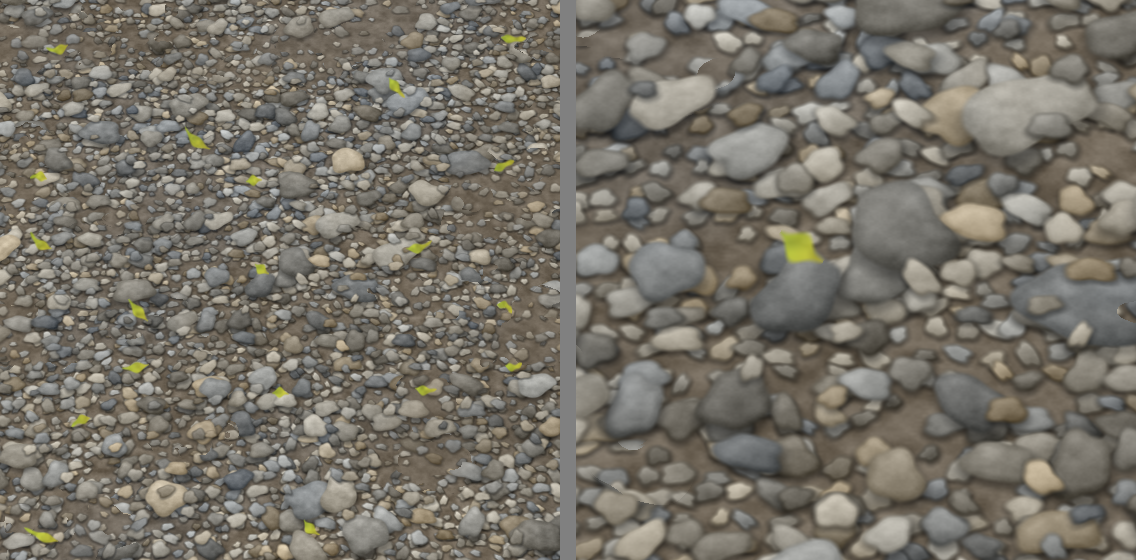
Left: the whole. Right: its middle third, enlarged.
Reproduce this texture procedurally as a WebGL 2 fragment shader.

```glsl
#version 300 es
precision highp float;
// Damp riverbank gravel: mixed pebbles on brown soil with a few yellow-green leaves.

uniform vec2 u_resolution;
out vec4 fragColor;

const vec3 SOIL = vec3(0.44, 0.40, 0.345);
const vec3 STONE_TINT = vec3(1.0, 0.965, 0.885);
const vec3 COOL_SHIFT = vec3(-0.035, -0.005, 0.04);
const vec3 WARM_SHIFT = vec3(0.035, 0.0, -0.05);
const vec3 LEAF = vec3(0.72, 0.75, 0.22);
const float STONE_DARK = 0.42;
const float STONE_LIGHT = 0.74;
const float SMALLEST_CELL = 0.021;
const float CELL_GROWTH = 1.62;
const int STONE_LAYERS = 4;
const float EDGE_SOFTNESS = 0.0026;
const float SHADOW = 0.34;
const float LEAF_CELLS = 5.0;
const float LEAF_CHANCE = 0.72;

float hash(vec2 p) {
    return fract(sin(dot(p, vec2(127.1, 311.7))) * 43758.5453);
}

vec2 hash2(vec2 p) {
    return vec2(hash(p), hash(p + 17.3));
}

float noise(vec2 p) {
    vec2 i = floor(p), f = fract(p);
    f = f * f * (3.0 - 2.0 * f);
    return mix(mix(hash(i), hash(i + vec2(1, 0)), f.x),
               mix(hash(i + vec2(0, 1)), hash(i + vec2(1, 1)), f.x), f.y);
}

float fbm(vec2 p) {
    float sum = 0.0, amp = 0.5;
    for (int i = 0; i < 4; i++) {
        sum += amp * noise(p);
        p = p * 2.03 + 11.7;
        amp *= 0.5;
    }
    return sum / 0.9375;
}

mat2 rotation(float a) {
    return mat2(cos(a), sin(a), -sin(a), cos(a));
}

// Rounded, slightly boxy and uneven pebble outline; negative inside.
float pebble(vec2 d, float radius, vec2 cell) {
    vec2 h = hash2(cell + 5.1);
    d = rotation((h.x - 0.5) * 2.6) * d;
    float stretch = mix(1.0, 1.32, h.y);
    d *= vec2(1.0 / stretch, stretch);
    float angle = atan(d.y, d.x);
    float wobble = 1.0 + 0.09 * sin(3.0 * angle + 6.28 * h.x)
                       + 0.05 * sin(5.0 * angle + 6.28 * h.y);
    float power = mix(2.0, 3.2, hash(cell + 8.7));
    vec2 a = pow(abs(d) + 1e-4, vec2(power));
    return pow(a.x + a.y, 1.0 / power) - radius * wobble;
}

// One pebble per chosen cell, painted from far to near.
vec3 addStones(vec3 col, vec2 ground, float size, float chance, float seed) {
    vec2 g = ground / size;
    vec2 home = floor(g);
    float soft = EDGE_SOFTNESS / size;
    float mottle = fbm(ground * 75.0 + seed) - 0.5;
    for (int y = 1; y >= -1; y--)
    for (int x = -1; x <= 1; x++) {
        vec2 cell = home + vec2(x, y);
        vec2 key = cell + seed;
        if (hash(key + 2.9) > chance) continue;
        vec2 d = g - cell - 0.5 - 0.6 * (hash2(key) - 0.5);
        float radius = mix(0.27, 0.49, hash(key + 31.7));
        float dist = pebble(d, radius, key);
        float below = pebble(d + vec2(-0.02, 0.09), radius, key);
        col *= 1.0 - SHADOW * (1.0 - smoothstep(-0.08, 0.10 + soft, below));

        float tone = mix(STONE_DARK, STONE_LIGHT, hash(key + 43.1));
        vec3 stone = tone * STONE_TINT;
        float hue = hash(key + 57.9);
        stone += COOL_SHIFT * smoothstep(0.45, 1.0, hue) + WARM_SHIFT * smoothstep(0.3, 0.0, hue);
        float light = 0.10 * clamp((d.y - 0.3 * d.x) / radius, -1.0, 1.0);
        float rim = 0.11 * smoothstep(-0.16, 0.02, dist);
        stone += light - rim + 0.19 * mottle;
        col = mix(col, stone, 1.0 - smoothstep(-soft, soft, dist));
    }
    return col;
}

// Narrow bent leaves lying on the gravel.
vec3 addLeaves(vec3 col, vec2 p) {
    vec2 home = floor(p * LEAF_CELLS);
    for (int y = -1; y <= 1; y++)
    for (int x = -1; x <= 1; x++) {
        vec2 cell = home + vec2(x, y);
        if (hash(cell + 71.3) > LEAF_CHANCE) continue;
        vec2 d = p - (cell + 0.15 + 0.7 * hash2(cell + 83.9)) / LEAF_CELLS;
        d = rotation((hash(cell + 91.7) - 0.35) * 1.5) * d;
        float halfLength = mix(0.014, 0.034, hash(cell + 97.1));
        float u = d.x / halfLength;
        float bend = (hash(cell + 13.7) - 0.5) * 0.014;
        float width = 0.0085 * (1.0 - u * u) * (0.8 + 0.35 * sin(u * 4.0 + cell.x));
        float dist = abs(d.y + bend * u * u) - width;
        float mask = (1.0 - smoothstep(-EDGE_SOFTNESS, EDGE_SOFTNESS, dist)) * step(abs(u), 1.0);
        vec3 leaf = LEAF * mix(0.82, 1.08, noise(p * 130.0)) + vec3(0.06, 0.0, 0.0) * u;
        col = mix(col, leaf, 0.92 * mask);
    }
    return col;
}

void main() {
    vec2 p = gl_FragCoord.xy / u_resolution.y;
    // Ground seen at a slant: pebbles shrink and flatten towards the top.
    vec2 ground = vec2((p.x - 0.5) * (1.0 + 0.35 * p.y), p.y * (1.2 + 0.35 * p.y));

    // Soil, with bare patches that thin out the gravel
    float bare = smoothstep(0.50, 0.72, fbm(ground * 4.5 + 3.7));
    vec3 col = SOIL + 0.26 * (fbm(ground * 60.0) - 0.5);

    // Gravel from fine to coarse, then a loose sprinkle on top
    float size = SMALLEST_CELL;
    for (int i = 0; i < STONE_LAYERS; i++) {
        float chance = mix(0.82, 0.20, float(i) / float(STONE_LAYERS - 1));
        col = addStones(col, ground, size, chance * (1.0 - 0.7 * bare), 19.0 * float(i + 1));
        size *= CELL_GROWTH;
    }
    col = addStones(col, ground, SMALLEST_CELL * 1.4, 0.16, 151.0);

    // Broad damp stains and tint changes
    float stain = fbm(ground * 3.0 + 21.0) - 0.5;
    col *= 1.0 + 0.22 * stain;
    col += 0.35 * COOL_SHIFT * smoothstep(0.45, 0.7, fbm(ground * 3.5 + 40.0));
    col = mix(col, SOIL * 1.02, 0.25 * bare);

    fragColor = vec4(clamp(addLeaves(col, p), 0.0, 1.0), 1.0);
}
```
